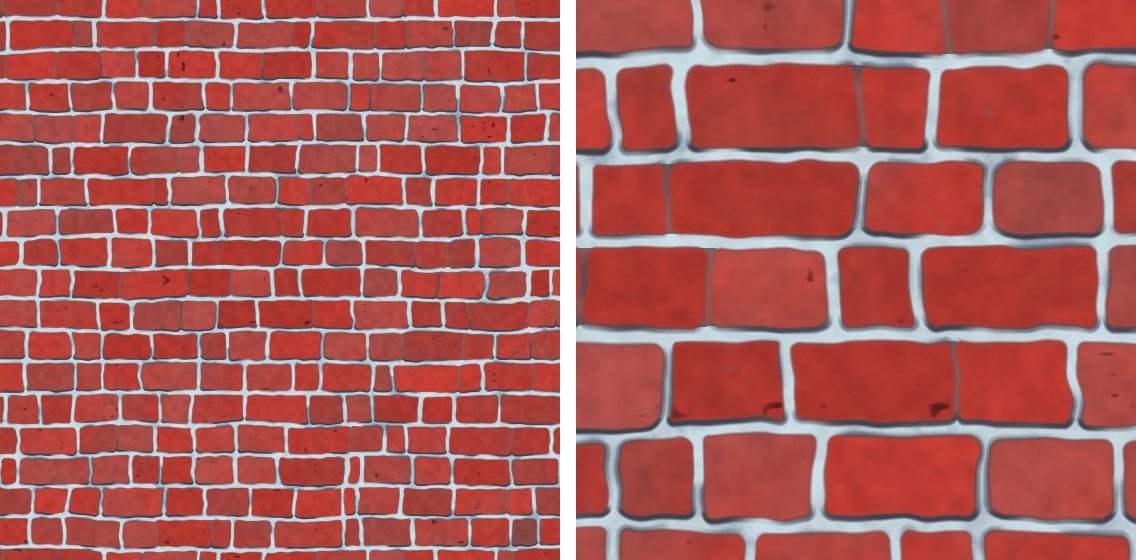
Left, the full canvas; right, a detail of the centre.
Write a Shadertoy shader that draws this texture.

```glsl
// Weathered red brick wall with irregular bricks and pale, shadowed mortar.

const float ROWS = 18.0;
const float COLUMNS = 13.0;
const float ROW_SHIFT = 0.375;
const float BED_HALF = 0.0038;      // half thickness of horizontal joints

const vec3 RED = vec3(0.72, 0.225, 0.19);
const vec3 DUSTY_RED = vec3(0.65, 0.29, 0.27);
const vec3 BROWN = vec3(0.44, 0.28, 0.26);
const vec3 RIM = vec3(0.53, 0.33, 0.33);
const vec3 MORTAR = vec3(0.78, 0.85, 0.88);
const vec3 BLUE_GREY = vec3(0.52, 0.57, 0.64);
const vec3 SHADOW = vec3(0.23, 0.24, 0.28);

float hash(vec2 p) {
    return fract(sin(dot(p, vec2(127.1, 311.7))) * 43758.5453);
}

// Value noise that wraps over the unit canvas
float noise(vec2 uv, vec2 period, float seed) {
    vec2 p = uv * period;
    vec2 i = floor(p), f = fract(p);
    f = f * f * (3.0 - 2.0 * f);
    vec2 a = mod(i, period) + seed, b = mod(i + 1.0, period) + seed;
    return mix(mix(hash(a), hash(vec2(b.x, a.y)), f.x),
               mix(hash(vec2(a.x, b.y)), hash(b), f.x), f.y);
}

float fbm(vec2 uv, float period, float seed) {
    float sum = 0.0, weight = 0.5;
    for (int i = 0; i < 4; i++) {
        sum += weight * noise(uv, vec2(period), seed);
        period *= 2.0;
        weight *= 0.5;
    }
    return sum / 0.9375;
}

// Random value of the joint to the left of a brick
float jointHash(float column, float row, float seed) {
    return hash(vec2(mod(column, COLUMNS) + seed, row * 1.7 + seed));
}

float jointPosition(float column, float row) {
    return column + 0.76 * (jointHash(column, row, 3.0) - 0.5);
}

// About a quarter of the upright joints are hairlines
float jointHalfWidth(float column, float row) {
    float h = jointHash(column, row, 19.0);
    return h < 0.24 ? 0.0006 : mix(0.0022, 0.0039, h);
}

float roundedBox(vec2 p, vec2 halfSize, float radius) {
    vec2 q = abs(p) - halfSize + radius;
    return length(max(q, 0.0)) + min(max(q.x, q.y), 0.0) - radius;
}

vec2 handLaidWarp(vec2 uv) {
    vec2 slow = vec2(noise(uv, vec2(24.0), 5.0), noise(uv, vec2(9.0, 12.0), 8.0)) - 0.5;
    vec2 fine = vec2(noise(uv, vec2(70.0), 11.0), noise(uv, vec2(70.0), 14.0)) - 0.5;
    return uv + slow * vec2(0.007, 0.009) + fine * 0.0032;
}

vec3 brickColor(vec2 uv, vec2 id, float stain, float grain) {
    float tone = hash(id + 31.0);
    float dust = smoothstep(0.35, 0.9, 0.55 * tone + 0.65 * stain);
    vec3 color = mix(RED, DUSTY_RED, dust);
    color = mix(color, BROWN, 0.75 * step(0.985, hash(id + 47.0)));
    color *= 0.93 + 0.13 * hash(id + 59.0);
    color *= 0.89 + 0.22 * grain;
    // Small dark pits and pale flecks
    float flecks = noise(uv, vec2(150.0), 71.0) * noise(uv, vec2(60.0), 73.0);
    color = mix(color, RIM, 0.6 * smoothstep(0.68, 0.85, flecks));
    float pits = noise(uv, vec2(110.0, 160.0), 79.0) * noise(uv, vec2(40.0), 83.0);
    return mix(color, color * 0.55, smoothstep(0.7, 0.88, pits));
}

void mainImage(out vec4 fragColor, in vec2 fragCoord) {
    vec2 uv = fragCoord / iResolution.xy;
    vec2 p = handLaidWarp(uv);
    float blur = max(0.0011, 0.8 / iResolution.y);

    // Find the brick between two jittered joints
    float course = p.y * ROWS - ROW_SHIFT;
    float row = mod(floor(course), ROWS);
    float along = p.x * COLUMNS + hash(vec2(row, 7.0));
    float column = floor(along);
    column += step(jointPosition(column + 1.0, row), along)
            - step(along, jointPosition(column, row));
    vec2 id = vec2(mod(column, COLUMNS), row);

    // Brick shape in canvas units
    float left = jointPosition(column, row) / COLUMNS + jointHalfWidth(column, row);
    float right = jointPosition(column + 1.0, row) / COLUMNS - jointHalfWidth(column + 1.0, row);
    vec2 local = vec2(along / COLUMNS - 0.5 * (left + right), (fract(course) - 0.5) / ROWS);
    vec2 halfSize = vec2(0.5 * (right - left), 0.5 / ROWS - BED_HALF);
    float d = roundedBox(local, halfSize, mix(0.003, 0.009, hash(id + 91.0)));

    float stain = fbm(uv, 14.0, 23.0);
    float patches = noise(uv, vec2(38.0), 41.0);
    float grain = fbm(uv, 96.0, 61.0);

    // Mortar, greyer in patches and inside hairline joints
    vec3 mortar = mix(MORTAR, BLUE_GREY, 0.85 * smoothstep(0.5, 0.85, 0.5 * patches + 0.5 * grain));
    float nearest = local.x < 0.0 ? jointHalfWidth(column, row) : jointHalfWidth(column + 1.0, row);
    float hairline = step(nearest, 0.001) * step(abs(local.y), halfSize.y - 0.001);
    mortar = mix(mortar, RIM * 0.8, 0.8 * hairline);
    mortar *= 0.92 + 0.16 * grain;

    // Brick face with a worn rim
    vec3 brick = brickColor(uv, id, stain, grain);
    brick = mix(brick, RIM, 0.65 * smoothstep(-0.0035, 0.0, d));
    vec3 color = mix(brick, mortar, smoothstep(-blur, blur, d));

    // Broken shadow under the brick and along some sides
    float under = smoothstep(-0.6, -0.95, local.y / halfSize.y);
    float side = 0.5 * smoothstep(0.55, 0.8, patches);
    float line = 1.0 - smoothstep(0.0005, 0.0028, abs(d - 0.0004));
    float broken = smoothstep(0.22, 0.6, 0.6 * patches + 0.4 * stain);
    color = mix(color, SHADOW, line * max(under * broken, side) * 0.95);

    fragColor = vec4(color, 1.0);
}
```
